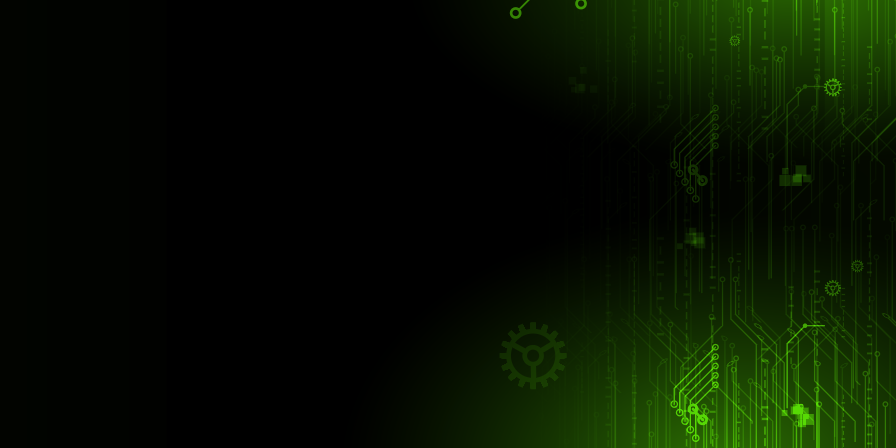
Write a Shadertoy shader that draws this background.

```glsl
const vec3 TINT = vec3(0.40, 1.0, 0.025);
const vec2 LOW_CENTRE = vec2(1.60, -0.05), LOW_RADII = vec2(0.85, 0.58);
const vec2 TOP_CENTRE = vec2(1.75, 1.05), TOP_RADII = vec2(0.85, 0.42);
const float LEFT_SEAM = 0.372, RIGHT_SEAM = 1.841;
const float MOTIF_STEP = 0.534;   // vertical distance between motif copies
const float LINE = 0.0014;        // half width of a trace
const int TRACE_LAYERS = 5, DATA_COLUMNS = 12;

// Centre, radius and strength
const vec4 GEARS[5] = vec4[5](
    vec4(1.190, 0.206, 0.075, 0.09), vec4(1.859, 0.805, 0.020, 0.40),
    vec4(1.859, 0.357, 0.018, 0.30), vec4(1.914, 0.406, 0.014, 0.22),
    vec4(1.640, 0.909, 0.012, 0.25));
// Centre and strength
const vec3 CLUSTERS[4] = vec3[4](
    vec3(1.778, 0.070, 0.50), vec3(1.778, 0.604, 0.25),
    vec3(1.542, 0.466, 0.15), vec3(1.302, 0.823, 0.06));

float hash(float n) { return fract(sin(n * 12.9898 + 4.1) * 43758.547); }

float fill(float d) { return clamp(0.5 - d * iResolution.y, 0.0, 1.0); }

float stroke(float d) { return fill(abs(d) - LINE); }

float segment(vec2 p, vec2 a, vec2 b) {
    vec2 ab = b - a;
    return length(p - a - ab * clamp(dot(p - a, ab) / dot(ab, ab), 0.0, 1.0));
}

float glow(vec2 p, vec2 centre, vec2 radii) {
    return pow(max(0.0, 1.0 - length((p - centre) / radii)), 1.3);
}

float gear(vec2 p, float radius) {
    float r = length(p) / radius, a = atan(p.y, p.x);
    float teeth = 0.9 + 0.1 * clamp(3.0 * cos(16.0 * a), -1.0, 1.0);
    float rim = max(r - teeth, 0.66 - r);
    float fold = mod(a + 0.5, 2.0944) - 1.0472;
    float spoke = max(abs(r * sin(fold)) - 0.08, max(r - 0.7, 0.25 - r));
    float hub = abs(r - 0.25) - 0.07;
    return min(rim, min(spoke, hub)) * radius;
}

// Parallel vertical traces with 45 degree jogs and ringed ends
float traces(vec2 p, float seed) {
    float spacing = 0.027 + 0.025 * hash(seed);
    float jogSize = 0.04 + 0.07 * hash(seed + 1.0);
    float start = 0.25 * hash(seed + 2.0), back = start + 0.45;
    float side = hash(seed + 3.0) < 0.5 ? -1.0 : 1.0;
    float jog = clamp(p.y - start, 0.0, jogSize) - clamp(p.y - back, 0.0, jogSize);
    bool slanted = (p.y > start && p.y < start + jogSize)
                || (p.y > back && p.y < back + jogSize);
    float x = p.x + side * jog;
    float id = floor(x / spacing) + seed * 17.0;
    float y = p.y / 0.55 + hash(id);
    float key = id + 31.0 * floor(y);
    vec2 q = vec2((fract(x / spacing) - 0.5) * spacing, (fract(y) - 0.5) * 0.55);
    float halfLength = 0.07 + 0.18 * hash(key + 5.0);
    float scale = slanted ? 0.707 : 1.0;
    float wire = length(vec2(q.x * scale, max(abs(q.y) - halfLength, 0.0)));
    float ring = length(q - vec2(0.0, halfLength + 0.005)) - 0.005;
    return max(stroke(wire), stroke(ring)) * mix(0.25, 1.0, hash(key + 9.0));
}

// Column of short upright and flat dashes
float dataColumn(vec2 p, float seed) {
    float size = mix(0.013, 0.027, hash(seed));
    float x = 1.27 + 0.70 * (seed + 0.5) / float(DATA_COLUMNS);
    float row = floor(p.y / size);
    vec2 q = vec2(p.x - x, (fract(p.y / size) - 0.5) * size);
    vec2 box = hash(row + seed * 23.0) < 0.6 ? vec2(0.07, 0.34) : vec2(0.28, 0.10);
    vec2 d = abs(q) - box * size;
    float run = step(0.45, hash(floor(row / 9.0) + seed * 7.0));
    return fill(max(d.x, d.y)) * run;
}

// Fan of ringed diagonals, a linked pair of nodes and a bent bracket
float motif(vec2 p) {
    float light = 0.0;
    for (int i = 0; i < 5; i++) {
        float k = float(i);
        vec2 top = vec2(1.597, 0.225 - 0.021 * k);
        vec2 bend = top - vec2(0.092 - 0.012 * k);
        vec2 foot = bend - vec2(0.0, 0.035 + 0.01 * k);
        float wire = min(segment(p, top, bend), segment(p, bend, foot));
        float ends = min(abs(length(p - top) - 0.006), abs(length(p - foot) - 0.007));
        light = max(light, stroke(min(wire, ends)));
    }
    vec2 a = vec2(1.547, 0.087), b = vec2(1.568, 0.063);
    float link = min(segment(p, a, b) - 0.003,
        min(abs(length(p - a) - 0.009), abs(length(p - b) - 0.009)) - 0.003);
    float bracket = min(segment(p, vec2(1.797, 0.273), vec2(1.84, 0.273)),
        min(segment(p, vec2(1.797, 0.273), vec2(1.757, 0.233)),
            segment(p, vec2(1.757, 0.233), vec2(1.757, 0.09))));
    float dot1 = length(p - vec2(1.797, 0.273)) - 0.005;
    return max(max(light, fill(link)), max(stroke(bracket), fill(dot1)));
}

void mainImage(out vec4 fragColor, in vec2 fragCoord) {
    vec2 p = fragCoord / iResolution.xy * vec2(2.0, 1.0);

    // Background glows and side panels
    float low = glow(p, LOW_CENTRE, LOW_RADII), top = glow(p, TOP_CENTRE, TOP_RADII);
    float light = 0.44 * low + 0.38 * top + 0.035 * smoothstep(1.25, 2.0, p.x);
    light += 0.016 * fill(p.x - LEFT_SEAM) * (1.0 - 0.5 * p.x / LEFT_SEAM);
    light += 0.07 * fill(RIGHT_SEAM - p.x) * smoothstep(0.6, 1.0, p.y);

    // Circuit traces and data columns
    float reach = smoothstep(1.15, 1.80, p.x) * (0.13 + 0.55 * low + 0.25 * top);
    for (int i = 0; i < TRACE_LAYERS; i++)
        light += 0.75 * reach * traces(p, float(i) + 1.0);
    for (int i = 0; i < DATA_COLUMNS; i++)
        light += 0.6 * reach * dataColumn(p, float(i));

    // Repeated motif, brightest at the bottom
    light += 0.50 * motif(p) + 0.17 * motif(p - vec2(0.0, MOTIF_STEP));

    // Gears and square clusters
    for (int i = 0; i < 5; i++)
        light += GEARS[i].w * fill(gear(p - GEARS[i].xy, GEARS[i].z));
    for (int i = 0; i < 4; i++)
        for (int j = 0; j < 6; j++) {
            float k = float(j + 7 * i);
            vec2 offset = (vec2(hash(k), hash(k + 40.0)) - 0.5) * 0.055;
            vec2 d = abs(p - CLUSTERS[i].xy - offset) - mix(0.006, 0.013, hash(k + 80.0));
            light += CLUSTERS[i].z * 0.6 * fill(max(d.x, d.y));
        }

    // Ringed wires at the upper edge
    for (int i = 0; i < 2; i++) {
        vec2 node = vec2(1.151 + 0.146 * float(i), 0.971 + 0.021 * float(i));
        float ring = abs(length(p - node) - 0.010) - 0.003;
        float wire = segment(p, node + 0.008, node + 0.06) - 0.002;
        light += 0.45 * fill(min(ring, wire));
    }

    fragColor = vec4(TINT * min(light, 0.85), 1.0);
}
```
